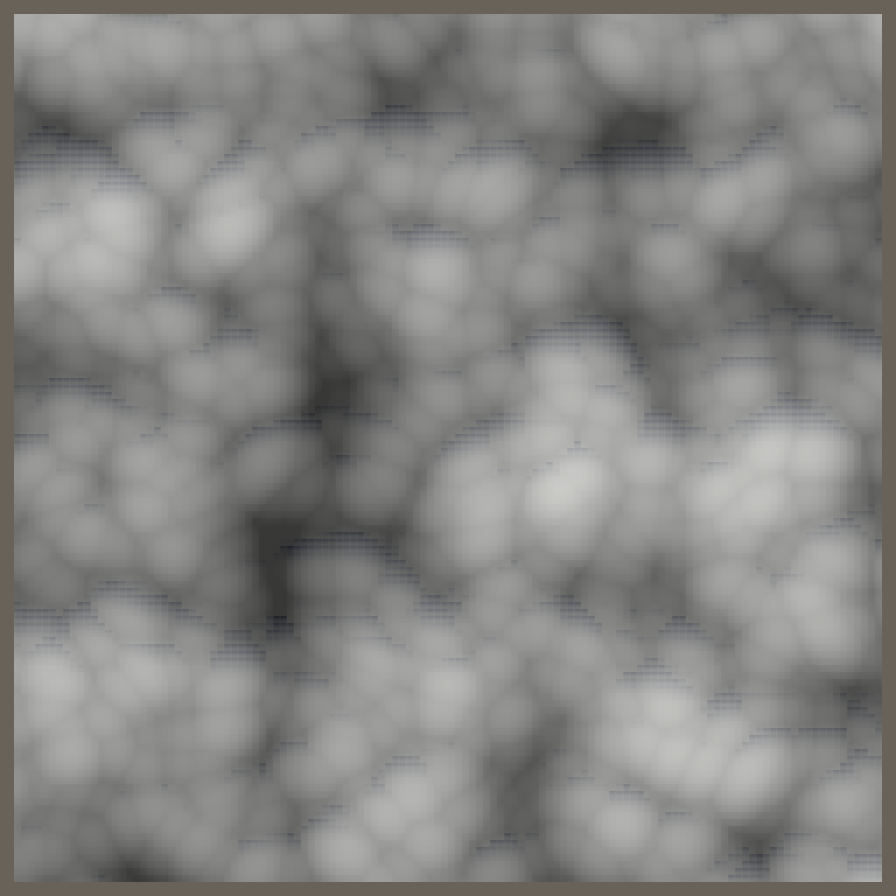
Write a WebGL 1 fragment shader that draws this texture.

```glsl
precision highp float;
// Grey billowing relief seen from above, in a thin brown frame.
// Overlapping cellular domes in three sizes form a height map, sampled on a
// fine block grid; block walls that drop upward get bluish hatching.
uniform vec2 u_resolution;

const float BLOCKS = 128.0;

vec3 hash3(vec2 p) {
  vec3 s = vec3(dot(p, vec2(127.1, 311.7)),
                dot(p, vec2(269.5, 183.3)),
                dot(p, vec2(419.2, 371.9)));
  return fract(sin(s) * 43758.55);
}

// Upper surface of paraboloid domes with random centres and heights
float domes(vec2 p) {
  vec2 cell = floor(p);
  float top = -1.0;
  for (int j = -1; j <= 1; j++) {
    for (int i = -1; i <= 1; i++) {
      vec2 id = cell + vec2(float(i), float(j));
      vec3 rnd = hash3(id);
      vec2 d = id + rnd.xy - p;
      top = max(top, 0.55 * rnd.z - dot(d, d));
    }
  }
  return top;
}

// A gentle sine warp keeps the domes round but uneven; octaves are summed
float relief(vec2 p) {
  p += 0.008 * sin(p.yx * vec2(19.0, 23.0) + vec2(0.7, 2.9));
  return 0.42 * domes(p * 4.9 + 3.0)
       + 0.31 * domes(p * 9.3 + 17.0)
       + 0.18 * domes(p * 17.0 + 41.0);
}

void main() {
  vec2 uv = gl_FragCoord.xy / u_resolution;
  vec2 block = floor(uv * BLOCKS);
  vec2 inBlock = fract(uv * BLOCKS);
  vec2 centre = (block + 0.5) / BLOCKS;

  // Height shading, with some of the smooth surface to soften the blocks
  float height = relief(centre);
  float above = relief(centre + vec2(0.0, 1.0 / BLOCKS));
  float shade = 0.478 + 0.8 * mix(height, relief(uv), 0.5);

  // Walls facing up: a dark line at each block top, broken at its sides
  float wall = smoothstep(0.014, 0.055, height - above);
  float line = smoothstep(0.3, 0.9, inBlock.y);
  float gap = smoothstep(0.3, 0.5, abs(inBlock.x - 0.5));
  float hatch = wall * (0.4 + 0.6 * line) * (1.0 - 0.3 * gap);

  vec3 stone = clamp(shade, 0.22, 0.8) * vec3(1.0, 1.0, 0.988);
  stone -= hatch * vec3(0.11, 0.10, 0.075);

  // Frame
  vec2 margin = min(uv, 1.0 - uv) - 1.0 / 64.0;
  vec2 inside = clamp(margin * u_resolution + 0.5, 0.0, 1.0);
  vec3 frame = vec3(0.41, 0.385, 0.35);
  gl_FragColor = vec4(mix(frame, stone, inside.x * inside.y), 1.0);
}
```
